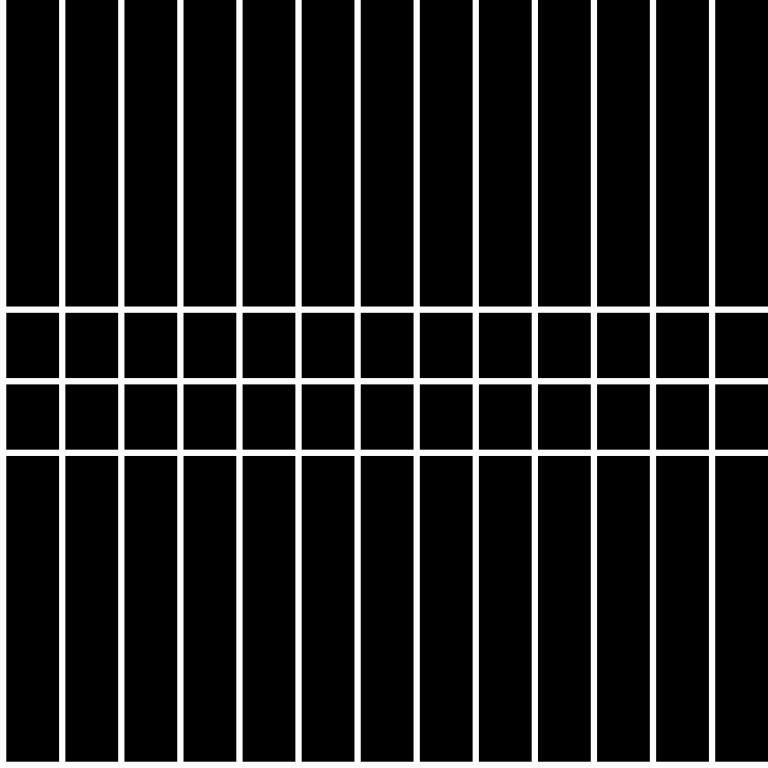
A Shadertoy shader for this pattern:

```glsl
const float COLUMNS = 13.0;
const int CROSSBARS = 3;
const float HALF_WIDTH = 0.0041;
const float FIRST_CROSSBAR = 0.4104;
const float CROSSBAR_SPACING = 0.0932;
const vec3 BACKGROUND = vec3(0.0);
const vec3 LINE_COLOR = vec3(0.99);

// Antialiased coverage of a line at the given distance from its centre
float lineCoverage(float dist, float halfWidth, float pixel) {
    return clamp(0.5 - (dist - halfWidth) / pixel, 0.0, 1.0);
}

// Distance to the nearest of evenly repeated lines
float repeatedDistance(float x, float firstCentre, float period) {
    return abs(fract((x - firstCentre) / period + 0.5) - 0.5) * period;
}

// Distance to the bottom edge line or the nearest central crossbar
float crossbarDistance(float y, float edgeCentre, float first, float spacing) {
    float dist = abs(y - edgeCentre);
    for (int i = 0; i < CROSSBARS; i++) {
        dist = min(dist, abs(y - first - float(i) * spacing));
    }
    return dist;
}

void mainImage(out vec4 fragColor, in vec2 fragCoord) {
    vec2 uv = fragCoord / iResolution.xy;
    vec2 pixel = 1.0 / iResolution.xy;

    float barDist = repeatedDistance(uv.x, HALF_WIDTH, 1.0 / COLUMNS);
    float crossDist = crossbarDistance(uv.y, HALF_WIDTH, FIRST_CROSSBAR, CROSSBAR_SPACING);

    float bars = lineCoverage(barDist, HALF_WIDTH, pixel.x);
    float crossbars = lineCoverage(crossDist, HALF_WIDTH, pixel.y);

    // Union of both line families
    float coverage = 1.0 - (1.0 - bars) * (1.0 - crossbars);
    fragColor = vec4(mix(BACKGROUND, LINE_COLOR, coverage), 1.0);
}
```
